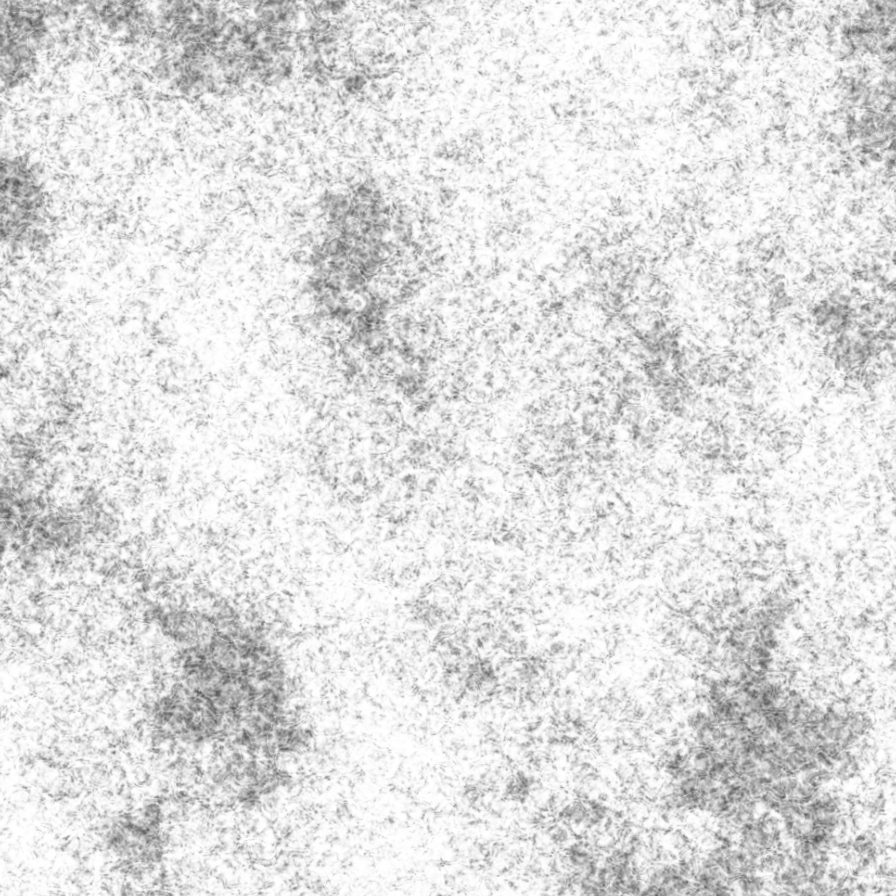
This texture is drawn by a Shadertoy shader. Its source:

```glsl
// Weathered pale plaster: ragged grey blotches under fine dark speckle.

float hash(vec2 p) {
    vec3 q = fract(p.xyx * 0.1031);
    q += dot(q, q.yzx + 33.33);
    return fract((q.x + q.y) * q.z);
}

// Value noise scaled to zero mean and unit deviation.
float noise(vec2 p) {
    vec2 cell = floor(p), f = fract(p);
    f = f * f * (3.0 - 2.0 * f);
    float low = mix(hash(cell), hash(cell + vec2(1, 0)), f.x);
    float high = mix(hash(cell + vec2(0, 1)), hash(cell + vec2(1, 1)), f.x);
    return (mix(low, high, f.y) - 0.5) / 0.2145;
}

// Rotated octaves, normalised back to unit deviation.
float layers(vec2 p, int octaves, float gain) {
    float sum = 0.0, power = 0.0, weight = 1.0;
    for (int i = 0; i < octaves; i++) {
        sum += weight * noise(p);
        power += weight * weight;
        weight *= gain;
        p = mat2(1.52, 1.14, -1.14, 1.52) * p + 17.3;
    }
    return sum / sqrt(power);
}

// Cellular noise: high close to each scattered point.
float flecks(vec2 p) {
    vec2 cell = floor(p), f = fract(p);
    float nearest = 2.0;
    for (int y = -1; y <= 1; y++)
    for (int x = -1; x <= 1; x++) {
        vec2 offset = vec2(x, y);
        vec2 point = vec2(hash(cell + offset), hash(cell + offset + 71.7));
        nearest = min(nearest, length(offset + point - f));
    }
    return (0.46 - nearest) / 0.19;
}

void mainImage(out vec4 fragColor, in vec2 fragCoord) {
    vec2 uv = fragCoord / iResolution.y;

    // Broad stains, heavier toward the upper right, with ragged cores.
    float stain = layers(uv * 4.6 + 23.0, 7, 0.74);
    stain += 0.7 * (uv.y - 0.5) + 0.6 * (uv.x - 0.5);
    float blotch = smoothstep(0.5, 1.2, stain);

    // Pale hairline scratches across the blotches.
    float scratch = 1.0 - smoothstep(0.0, 0.1, abs(layers(uv * 13.0 + 5.0, 4, 0.6)));

    // Fine grain, and flecks bent into short crooked marks.
    vec2 bend = vec2(noise(uv * 70.0), noise(uv * 70.0 + 40.0)) * 0.004;
    float grain = 0.58 * layers(uv * 110.0 + 9.0, 3, 0.95);
    grain += 0.4 * flecks((uv + bend) * vec2(115.0, 145.0));
    grain *= 1.08 - 0.25 * blotch;

    // A soft knee leaves bare plaster white and lets the dirt darken steadily.
    float dirt = 0.5 * stain + 0.7 * (blotch - 0.2) - 0.6 * scratch * blotch + grain;
    float darkness = 0.1 * log(1.0 + exp(1.8 * dirt + 0.6));
    fragColor = vec4(vec3(clamp(1.0 - darkness, 0.0, 1.0)), 1.0);
}
```
